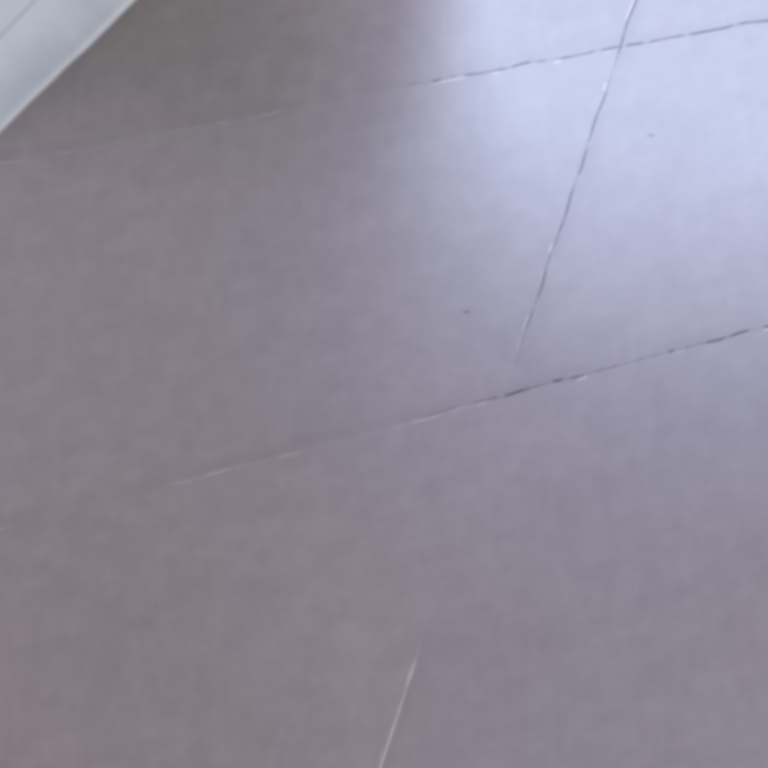
Give the GLSL for this texture, as a three.js fragment shader.

```glsl
// Large grey floor tiles in perspective, with window glare and a pale skirting board
#define ROW_VANISH vec2(6.18, 1.93)
#define ROW_SLOPE 0.1846
#define ROW_STEP 0.0771
#define ROW_DEPTH 0.2
#define COLUMN_START 0.495
#define COLUMN_LEAN 0.332
#define SEAM_WIDTH 0.0027
#define WARM_TILE vec3(0.518, 0.479, 0.505)
#define COOL_TILE vec3(0.546, 0.520, 0.572)
#define SHEEN vec3(0.645, 0.640, 0.740)
#define GLARE vec3(0.797, 0.827, 0.942)

varying vec2 vUv;

float hash(vec2 p) {
  p = fract(p * vec2(0.1031, 0.1137));
  p += dot(p, p.yx + 33.33);
  return fract((p.x + p.y) * p.x * 17.0);
}

float noise(vec2 p) {
  vec2 cell = floor(p), f = fract(p);
  f = f * f * (3.0 - 2.0 * f);
  return mix(mix(hash(cell), hash(cell + vec2(1.0, 0.0)), f.x),
             mix(hash(cell + vec2(0.0, 1.0)), hash(cell + 1.0), f.x), f.y);
}

float fbm(vec2 p) {
  float sum = 0.0, amplitude = 0.5;
  for (int i = 0; i < 4; i++) {
    sum += amplitude * noise(p);
    p = p * 2.07 + 19.3;
    amplitude *= 0.5;
  }
  return sum - 0.47;
}

// Perspective row number: whole numbers lie on the cross seams
float rowAt(vec2 p) {
  vec2 ray = p - ROW_VANISH;
  float t = (ray.y / ray.x - ROW_SLOPE) / ROW_STEP;
  return (1.0 + ROW_DEPTH) * t / (1.0 + ROW_DEPTH * t);
}

// Signed canvas distance to the cross seam of a given row
float rowDistance(vec2 p, float row) {
  float t = row / (1.0 + ROW_DEPTH - ROW_DEPTH * row);
  float slope = ROW_SLOPE + ROW_STEP * t;
  vec2 ray = p - ROW_VANISH;
  return (ray.y - slope * ray.x) / sqrt(1.0 + slope * slope);
}

float line(float d, float width) {
  return exp(-d * d / (width * width));
}

// Worn joint: broken dark line with pale chips where lit, sparse flecks elsewhere
vec3 drawSeam(vec3 color, float d, float along, float lit, float seed) {
  float wear = noise(vec2(along * 13.0, seed));
  float chips = noise(vec2(along * 62.0, seed + 7.0));
  float gaps = noise(vec2(along * 95.0, seed + 11.0));
  d += 0.003 * (noise(vec2(along * 32.0, seed + 3.0)) - 0.5);
  float dark = lit * mix(0.15, 1.0, smoothstep(0.2, 0.75, 0.5 * (wear + gaps)));
  float fleck = smoothstep(0.5, 0.9, 0.45 * wear + 0.6 * chips);
  float pale = mix(0.06 + 0.5 * fleck, 0.75 * smoothstep(0.5, 0.9, chips), lit);
  color -= 0.014 * (0.4 + wear) * line(d - 0.006, 0.009);
  color -= vec3(0.125, 0.130, 0.140) * dark * line(d - 0.001, SEAM_WIDTH);
  return color + 0.09 * pale * line(d + SEAM_WIDTH, SEAM_WIDTH);
}

void main() {
  vec2 p = vUv;
  float row = rowAt(p);
  float column = p.x - COLUMN_START - COLUMN_LEAN * p.y;
  vec2 tile = vec2(floor(row), step(0.0, column));

  // Tile body: warm to cool, dark and neutral in the far left corner
  vec3 color = mix(WARM_TILE, COOL_TILE, smoothstep(0.1, 0.85, p.x));
  float middle = smoothstep(0.15, 0.55, p.y) * (1.0 - smoothstep(0.75, 1.0, p.y));
  color += vec3(0.000, 0.010, 0.022) * middle;
  float farLeft = smoothstep(0.72, 0.96, p.y) * (1.0 - smoothstep(0.25, 0.60, p.x));
  color -= vec3(0.068, 0.048, 0.068) * farLeft;

  // Broad sheen, then the window glare, whose left edge softens downwards
  float sheen = smoothstep(0.20, 0.72, p.y) * smoothstep(0.32, 0.88, p.x);
  float softness = mix(0.20, 0.06, smoothstep(0.6, 1.0, p.y));
  float glare = smoothstep(0.565 - softness, 0.59 + softness, p.x);
  glare *= smoothstep(0.51, 0.97, p.y + 0.07 * p.x);
  color = mix(color, SHEEN, sheen * 0.88);
  color = mix(color, GLARE, glare * 0.97);

  // Cloudy stains, fine mottling along the rows and slight upright smears
  vec2 q = vec2(p.x + 0.25 * p.y, p.y - 0.24 * p.x);
  color += 0.026 * fbm(q * vec2(6.0, 11.0) + tile * 9.0);
  color += 0.034 * fbm(q * vec2(34.0, 56.0));
  color += 0.020 * fbm(p * vec2(85.0, 38.0) + 70.0);
  color += vec3(0.010, -0.002, -0.008) * fbm(p * 6.0 + 40.0);

  // Rare small pits
  vec2 pitCell = floor(p * 9.0);
  vec2 pit = (fract(p * 9.0) - 0.25 - 0.5 * vec2(hash(pitCell), hash(pitCell + 31.0))) / 9.0;
  float rare = step(0.90, hash(pitCell + 57.0)) * smoothstep(0.45, 0.6, p.x);
  color -= 0.07 * rare * line(length(pit * vec2(0.7, 1.3)), 0.0035);

  // Joints between tiles
  float nearest = floor(row + 0.5);
  float lit = smoothstep(0.52, 0.70, p.x) * smoothstep(0.40, 0.48, p.y);
  float rowLit = max(lit, 0.75 * smoothstep(0.05, 0.4, glare));
  color = drawSeam(color, rowDistance(p, nearest), p.x, rowLit, nearest * 13.0 + 2.0);
  float near = 1.0 - smoothstep(0.11, 0.18, p.y);
  float columnFade = max(smoothstep(0.50, 0.60, p.y), near);
  vec3 jointed = drawSeam(color, column * 0.95, p.y, lit * 0.85, 31.0);
  jointed += 0.09 * near * line(column, SEAM_WIDTH) * (0.3 + noise(vec2(p.y * 30.0, 4.0)));
  color = mix(color, jointed, columnFade);

  // Skirting board with contact shadow, soft rim and upper moulding
  float board = (p.y - 0.824 - 0.985 * p.x) / 1.404;
  board += 0.004 * (noise(p * 22.0) - 0.5);
  color -= 0.025 * exp(-abs(board) * 45.0);
  vec3 paint = mix(vec3(0.63, 0.65, 0.69), vec3(0.70, 0.72, 0.76), smoothstep(0.0, 0.1, board));
  paint += 0.05 * line(board - 0.006, 0.005) - 0.05 * line(board - 0.092, 0.004);
  paint += 0.07 * fbm(p * 24.0);
  color = mix(color, paint, smoothstep(-0.004, 0.005, board));

  gl_FragColor = vec4(color, 1.0);
}
```
